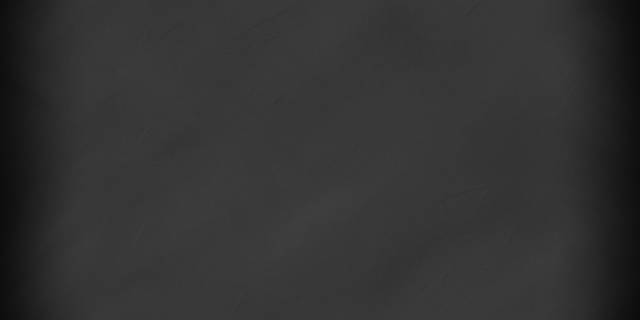
A Shadertoy shader for this texture:

```glsl
// A worn slate chalkboard: soft smudges from warped layered sines, fine
// cellular grain, scattered diagonal wipes and hairline scratches,
// with the left and right sides fading into shadow.

const float SLATE = 0.222;
const float SHADOW = 0.035;
const float STROKE_ANGLE = 0.68;

vec2 hash2(vec2 p) {
    vec3 q = fract(p.xyx * vec3(0.1031, 0.1030, 0.0973));
    q += dot(q, q.yzx + 33.33);
    return fract((q.xx + q.yz) * q.zy);
}

mat2 rotation(float a) {
    float c = cos(a), s = sin(a);
    return mat2(c, -s, s, c);
}

// Layered sines, each octave turned and bent by the one before.
float layeredSines(vec2 p, int octaves) {
    float sum = 0.0, amp = 0.5;
    for (int i = 0; i < octaves; i++) {
        p += 0.6 * sin(p.yx * 1.3 + float(i) * 1.9);
        sum += amp * sin(p.x) * sin(p.y + 1.0);
        p = rotation(1.1) * p * 1.85 + 4.7;
        amp *= 0.62;
    }
    return sum;
}

// Distance to the nearest scattered point, about 0 to 1.
float cellular(vec2 p) {
    vec2 cell = floor(p), f = fract(p);
    float nearest = 2.0;
    for (int y = -1; y <= 1; y++)
        for (int x = -1; x <= 1; x++) {
            vec2 o = vec2(x, y);
            vec2 d = o + hash2(cell + o) - f;
            nearest = min(nearest, dot(d, d));
        }
    return sqrt(nearest);
}

// Soft elongated patches, light or dark, laid along the wiping direction.
float wipes(vec2 p, float aspect) {
    float sum = 0.0;
    for (int i = 0; i < 22; i++) {
        vec2 id = vec2(float(i), 7.0);
        vec2 centre = hash2(id) * vec2(aspect, 1.0);
        vec2 r = hash2(id + 40.0);
        vec2 size = vec2(mix(0.10, 0.26, r.x), mix(0.03, 0.10, r.y));
        vec2 q = rotation(STROKE_ANGLE + (r.y - 0.5) * 0.5) * (p - centre) / size;
        sum += (r.x > 0.5 ? 1.0 : -1.0) * exp(-dot(q, q));
    }
    return sum;
}

// Thin faded hairlines near the wiping direction.
float scratches(vec2 p, float aspect, float pixel) {
    float sum = 0.0;
    for (int i = 0; i < 26; i++) {
        vec2 id = vec2(float(i), 91.0);
        vec2 centre = hash2(id) * vec2(aspect, 1.0);
        vec2 r = hash2(id + 17.0);
        vec2 q = rotation(STROKE_ANGLE + (r.x - 0.5) * 0.9) * (p - centre);
        q.y += 0.006 * sin(q.x * 22.0 + r.y * 6.0);
        float halfLength = mix(0.04, 0.18, r.y * r.y);
        float line = 1.0 - smoothstep(0.0, 0.003 + pixel, abs(q.y));
        float fade = 1.0 - smoothstep(0.2, 1.0, abs(q.x) / halfLength);
        sum += (r.x > 0.65 ? 0.7 : -1.0) * line * fade;
    }
    return sum;
}

// Brightness falling off toward the two sides, with a slightly ragged rim.
float sideLight(vec2 uv, float wobble) {
    float edge = min(uv.x, 1.0 - uv.x) + 0.012 * wobble;
    float corner = 0.012 * pow(abs(uv.y * 2.0 - 1.0), 4.0);
    return smoothstep(-0.04, 0.14, edge - corner);
}

void mainImage(out vec4 fragColor, in vec2 fragCoord) {
    vec2 uv = fragCoord / iResolution.xy;
    vec2 p = fragCoord / iResolution.y;
    float aspect = iResolution.x / iResolution.y;

    // Broad clouds and finer streaks stretched along the strokes
    float clouds = layeredSines(p * 4.0 + 2.0, 6);
    vec2 along = rotation(STROKE_ANGLE) * p;
    float streaks = layeredSines(along * vec2(7.0, 24.0), 4);

    // Fine mineral grain
    float grain = cellular(p * 120.0) + 0.6 * cellular(p * 62.0 + 9.0) - 0.8;

    float tone = SLATE;
    tone += 0.013 * clouds + 0.005 * streaks;
    tone += 0.009 * wipes(p + 0.03 * clouds, aspect);
    tone += 0.014 * scratches(p, aspect, 1.0 / iResolution.y);
    tone += 0.011 * grain;

    float lit = mix(SHADOW, tone, sideLight(uv, clouds));
    fragColor = vec4(vec3(lit), 1.0);
}
```
